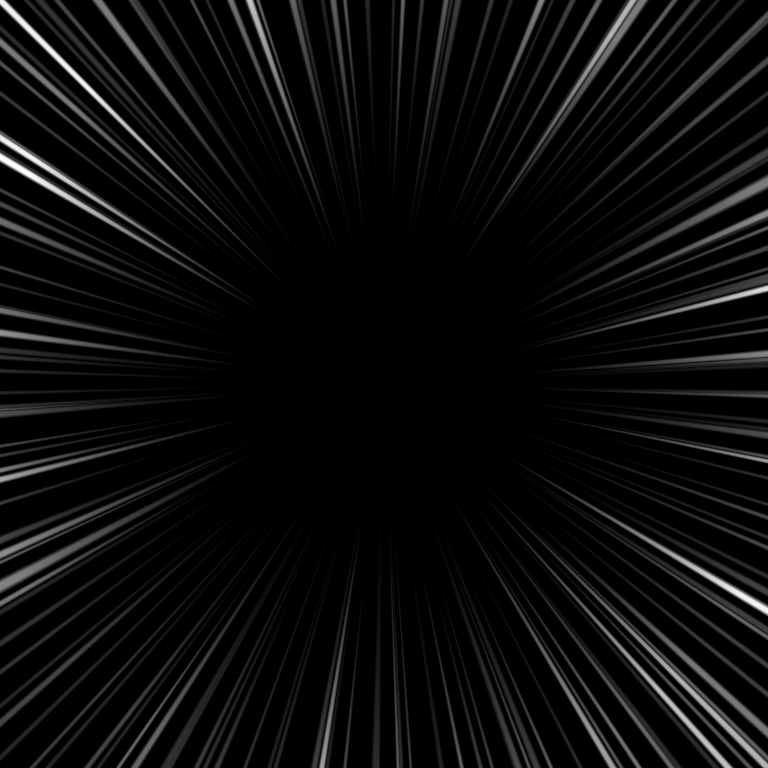
This background is drawn by a Shadertoy shader. Its source:

```glsl
#define TAU 6.2831853
#define FINE_COUNT 112.0
#define BOLD_COUNT 40.0
#define FULL_RADIUS 0.54
#define FADE_POWER 1.15
#define AXIS_COUNT 12

// Axes through the centre: degrees, half width, strength of each end
const vec4 AXES[AXIS_COUNT] = vec4[AXIS_COUNT](
    vec4(149.4, 0.012, 1.00, 0.95),
    vec4(147.3, 0.010, 0.95, 0.25),
    vec4(135.0, 0.009, 0.95, 0.70),
    vec4(131.9, 0.009, 0.20, 0.75),
    vec4(109.3, 0.012, 0.80, 0.30),
    vec4( 80.8, 0.010, 0.40, 0.70),
    vec4( 57.0, 0.010, 0.70, 0.40),
    vec4( 27.8, 0.018, 0.48, 0.50),
    vec4( 24.0, 0.012, 0.55, 0.55),
    vec4( 14.0, 0.011, 0.95, 0.70),
    vec4(  4.5, 0.013, 0.60, 0.35),
    vec4(172.4, 0.013, 0.65, 0.35));

float hash(float n) {
    return fract(sin(n * 127.1 + 11.7) * 43758.5453);
}

// Soft wedge that fades in outward and tapers to a point
float streak(float angleGap, float r, float halfWidth, float start, float pixel) {
    float grow = clamp((r - start) / (FULL_RADIUS - start), 0.0, 1.0);
    float blur = pixel / r;
    float w = halfWidth * mix(0.6, 1.0, grow);
    float profile = 1.0 - smoothstep(w * 0.35 - blur * 0.5, w + blur * 0.5, angleGap);
    return profile * pow(grow, FADE_POWER);
}

// Ring of jittered rays, one for each angular cell
float rayRing(float angle, float r, float count, vec2 widths, vec2 strengths,
              float seed, float pixel) {
    float turn = fract(angle / TAU) * count;
    float light = 0.0;
    for (int i = -1; i <= 1; i++) {
        float cell = floor(turn) + float(i);
        float id = mod(cell, count) + seed;
        float center = cell + mix(0.08, 0.92, hash(id));
        float gap = abs(turn - center) * TAU / count;
        float halfWidth = mix(widths.x, widths.y, hash(id + 0.31));
        float start = mix(0.15, 0.29, hash(id + 0.57));
        float chance = hash(id + 0.83);
        float strength = mix(strengths.x, strengths.y, chance * chance);
        light = max(light, strength * streak(gap, r, halfWidth, start, pixel));
    }
    return light;
}

// Streaks that continue on both sides of the centre
float axisStreaks(vec2 p, float r, float pixel) {
    float light = 0.0;
    for (int i = 0; i < AXIS_COUNT; i++) {
        vec4 axis = AXES[i];
        float a = radians(axis.x);
        vec2 dir = vec2(cos(a), sin(a));
        float gap = abs(p.x * dir.y - p.y * dir.x) / r;
        float strength = dot(p, dir) > 0.0 ? axis.z : axis.w;
        light = max(light, strength * streak(gap, r, axis.y, 0.18, pixel));
    }
    return light;
}

void mainImage(out vec4 fragColor, in vec2 fragCoord) {
    float pixel = 1.0 / min(iResolution.x, iResolution.y);
    vec2 p = (fragCoord - 0.5 * iResolution.xy) * pixel + vec2(1e-5);
    float r = max(length(p), 1e-4);
    float angle = atan(p.y, p.x);

    // Faint rays, then broader and brighter ones
    float fine = rayRing(angle, r, FINE_COUNT, vec2(0.005, 0.009),
                         vec2(0.17, 0.48), 3.0, pixel);
    float bold = rayRing(angle, r, BOLD_COUNT, vec2(0.007, 0.013),
                         vec2(0.22, 0.70), 211.0, pixel);

    // Scattered rays are stronger toward the sloping main axis
    float gain = 0.92 + 0.08 * cos(2.0 * (angle - radians(150.0)));
    float scattered = gain * max(bold, fine);

    float light = max(scattered, axisStreaks(p, r, pixel));
    fragColor = vec4(vec3(light), 1.0);
}
```
